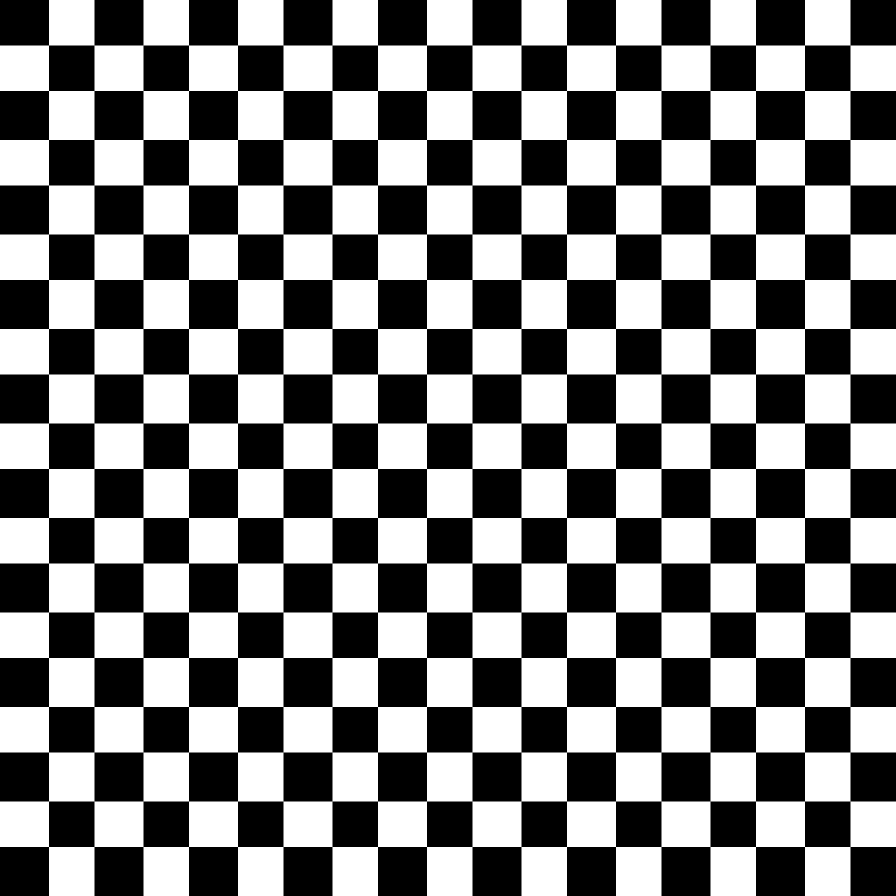
Write a Shadertoy shader that draws this pattern.

```glsl
const float PERIOD = 54.0 / 512.0;      // one wide plus one narrow band
const float WIDE_BAND = 28.0 / 512.0;   // the narrow band fills the rest
const vec3 DARK = vec3(0.0);
const vec3 LIGHT = vec3(1.0);

// Signed distance to the wide bands on each axis, positive inside
vec2 wideBandDistance(vec2 p) {
    vec2 fromCenter = mod(p - 0.5 * WIDE_BAND + 0.5 * PERIOD, PERIOD) - 0.5 * PERIOD;
    return 0.5 * WIDE_BAND - abs(fromCenter);
}

void mainImage(out vec4 fragColor, in vec2 fragCoord) {
    float pixel = 1.0 / iResolution.y;
    vec2 p = fragCoord * pixel;

    // Edge coverage smoothed over one pixel
    vec2 band = clamp(wideBandDistance(p) / pixel + 0.5, 0.0, 1.0);

    // Light where exactly one axis lies in a wide band
    float checker = mix(band.x, 1.0 - band.x, band.y);
    fragColor = vec4(mix(DARK, LIGHT, checker), 1.0);
}
```
